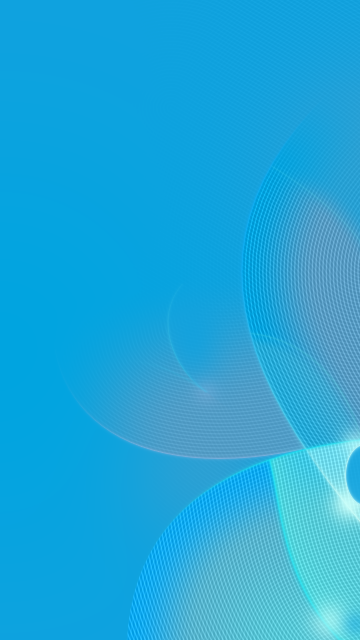
A WebGL 1 fragment shader for this background:

```glsl
precision highp float;
// Translucent woven petals curling over a blue field, glowing at the lower right.

uniform vec2 u_resolution;

#define CURVE_STEPS 24
#define MESH_PITCH 0.0055
#define MESH_GAIN 0.12
#define EDGE_WIDTH 0.0016
#define GLOW_GAIN 0.85

const vec3 SKY = vec3(0.065, 0.635, 0.872);
const vec3 AZURE = vec3(0.0, 0.645, 0.88);
const vec3 VIVID = vec3(0.06, 0.67, 0.95);
const vec3 HAZE = vec3(0.35, 0.615, 0.77);
const vec3 LILAC = vec3(0.56, 0.70, 0.87);
const vec3 POOL = vec3(0.35, 0.69, 0.80);
const vec3 TEAL = vec3(0.34, 0.85, 0.87);
const vec3 CYAN = vec3(0.1, 0.89, 0.94);
const vec3 WHITE = vec3(0.80, 1.0, 0.98);

// Signed distance to a cubic curve, positive on the left of its direction.
float curve(vec2 p, vec2 a, vec2 b, vec2 c, vec2 d) {
  float nearest = 1e3;
  float side = 1.0;
  vec2 from = a;
  for (int i = 1; i <= CURVE_STEPS; i++) {
    float t = float(i) / float(CURVE_STEPS);
    float s = 1.0 - t;
    vec2 to = s * s * s * a + 3.0 * s * t * (s * b + t * c) + t * t * t * d;
    vec2 along = to - from;
    vec2 v = p - from;
    vec2 gap = v - along * clamp(dot(v, along) / dot(along, along), 0.0, 1.0);
    float dist = dot(gap, gap);
    if (dist < nearest) {
      nearest = dist;
      side = along.x * v.y - along.y * v.x < 0.0 ? -1.0 : 1.0;
    }
    from = to;
  }
  return side * sqrt(nearest);
}

float inside(float d) {
  float pixel = 1.0 / u_resolution.y;
  return smoothstep(-pixel, pixel, d);
}

float rim(float d, float width) {
  return exp(-abs(d) / width);
}

float glow(vec2 p, vec2 center, float radius) {
  vec2 q = (p - center) / radius;
  return exp(-dot(q, q));
}

// Two crossing families of thin threads around a zero mean.
float mesh(float u, float v) {
  float fade = 1.0 - smoothstep(0.4, 0.6, 1.0 / (u_resolution.y * MESH_PITCH));
  vec2 wave = 0.5 + 0.5 * cos(6.28319 * vec2(u, v) / MESH_PITCH);
  vec2 threads = wave * wave - 0.375;
  return MESH_GAIN * fade * (threads.x + 0.4 * threads.y);
}

void main() {
  vec2 p = gl_FragCoord.xy / u_resolution.y;

  // Curves that bound the petals
  float tall = curve(p, vec2(0.573, 0.909), vec2(0.3125, 0.694), vec2(0.3125, 0.479), vec2(0.573, 0.173));
  float bowl = curve(p, vec2(0.086, 0.453), vec2(0.111, 0.323), vec2(0.247, 0.251), vec2(0.471, 0.298));
  float low = curve(p, vec2(0.573, 0.314), vec2(0.352, 0.290), vec2(0.195, 0.193), vec2(0.198, -0.029));
  float strand = curve(p, vec2(0.419, 0.290), vec2(0.440, 0.219), vec2(0.436, 0.089), vec2(0.540, -0.009));
  float arc = curve(p, vec2(0.565, 0.303), vec2(0.547, 0.408), vec2(0.469, 0.473), vec2(0.390, 0.479));
  float crest = curve(p, vec2(0.573, 0.609), vec2(0.508, 0.707), vec2(0.378, 0.766), vec2(0.267, 0.831));
  float heart = curve(p, vec2(0.284, 0.555), vec2(0.241, 0.505), vec2(0.267, 0.427), vec2(0.322, 0.388));
  float fold = curve(p, vec2(0.322, 0.388), vec2(0.280, 0.417), vec2(0.234, 0.440), vec2(0.176, 0.4375));

  // Blue field with haze at the right and under the bowl
  vec3 color = mix(SKY, AZURE, glow(p, vec2(0.0, 0.45), 0.36));
  color = mix(color, HAZE, 0.65 * glow(p, vec2(0.62, 0.71), 0.17));
  color = mix(color, HAZE, 0.42 * glow(p, vec2(0.33, 0.27), 0.13));
  color += 0.18 * mesh(crest, tall) * smoothstep(0.2, 0.45, p.x);

  // Bowl petal and the heart-shaped fold within it
  float lift = p.y - 0.2 * (p.x - 0.25);
  float body = inside(bowl) * smoothstep(0.06, 0.3, p.x) * (1.0 - smoothstep(0.34, 0.56, lift));
  color = mix(color, HAZE, 0.88 * body);
  color += 0.4 * body * mesh(bowl, tall);
  float hollow = inside(heart) * glow((p - vec2(0.30, 0.47)) * vec2(1.3, 0.85), vec2(0.0), 0.06);
  color = mix(color, SKY, 0.8 * hollow);
  float heartLine = rim(heart, EDGE_WIDTH) * glow(p, vec2(0.285, 0.44), 0.1);
  float foldLine = rim(fold, EDGE_WIDTH) * smoothstep(0.18, 0.32, p.x);
  color = mix(color, vec3(0.2, 0.74, 0.9), 0.65 * heartLine + 0.35 * foldLine);
  color = mix(color, LILAC, 0.3 * glow(p, vec2(0.322, 0.388), 0.02));
  color = mix(color, LILAC, 0.7 * rim(bowl, EDGE_WIDTH) * smoothstep(0.07, 0.24, p.x));

  // Tall petal on the right
  float petal = inside(tall);
  float under = mix(0.45, 1.0, smoothstep(-0.03, 0.02, crest));
  vec3 silk = mix(AZURE, HAZE, under * smoothstep(0.0, 0.12, tall));
  color = mix(color, silk, petal * (1.0 - smoothstep(0.70, 0.87, p.y)));
  color = mix(color, vec3(0.24, 0.69, 0.83), 0.6 * petal * smoothstep(-0.004, 0.02, arc));
  color += petal * under * mesh(tall, crest) * (1.0 - smoothstep(0.65, 0.85, p.y));
  float seams = 0.3 * rim(arc, EDGE_WIDTH) + 0.15 * rim(crest, EDGE_WIDTH);
  color = mix(color, TEAL, petal * seams);
  vec3 edge = mix(vec3(0.32, 0.82, 0.94), VIVID, smoothstep(0.35, 0.6, p.y));
  color = mix(color, edge, 0.8 * rim(tall, 0.002) * (1.0 - smoothstep(0.68, 0.85, p.y)));

  // Low petal, its teal half and the bright wedge
  float basin = inside(low);
  float teal = basin * inside(strand);
  vec3 pool = mix(POOL, TEAL, 0.6 * glow(p, vec2(0.46, 0.0), 0.13));
  color = mix(color, mix(VIVID, pool, smoothstep(0.005, 0.11, low)), basin);
  color = mix(color, TEAL, teal * (0.55 + 0.4 * rim(strand, 0.04)));
  color = mix(color, WHITE, 0.35 * basin * petal);
  color += basin * mesh(strand, low);
  color = mix(color, CYAN, 0.75 * basin * rim(strand, 0.003));
  color = mix(color, CYAN, 0.75 * rim(low, 0.002) * smoothstep(0.2, 0.45, p.x));

  // Lit edge, round hollow and highlights
  color = mix(color, WHITE, 0.85 * rim(tall, 0.0024) * (1.0 - smoothstep(0.2, 0.34, p.y)));
  float light = glow(p, vec2(0.545, 0.213), 0.026) + 0.6 * glow(p, vec2(0.555, 0.308), 0.022);
  light += 0.65 * glow(p, vec2(0.515, 0.028), 0.03);
  color = mix(color, WHITE, GLOW_GAIN * min(light, 1.0));
  vec2 eye = (p - vec2(0.571, 0.258)) / vec2(0.031, 0.048);
  float ring = (length(eye) - 1.0) * 0.031;
  color = mix(color, SKY, 0.9 * inside(-ring));
  color = mix(color, WHITE, 0.8 * rim(ring, EDGE_WIDTH));
  color = mix(color, SKY, 0.45 * glow(p, vec2(0.555, 0.025), 0.02));

  gl_FragColor = vec4(clamp(color, 0.0, 1.0), 1.0);
}
```
